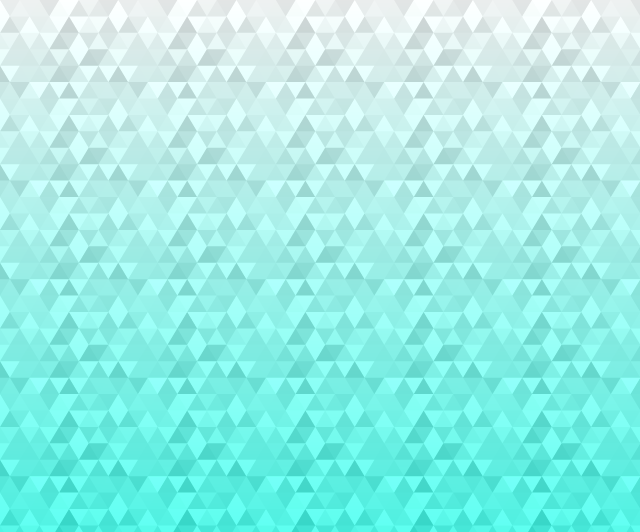
Give the GLSL for this background, as a Shadertoy shader.

```glsl
const vec3 TOP_COLOR = vec3(0.925, 0.935, 0.935);
const vec3 BOTTOM_COLOR = vec3(0.305, 0.94, 0.88);
const vec2 CELL_SIZE = vec2(1.0 / 27.0, 1.0 / 32.4); // fractions of the height
const float TILE = 6.0;           // cells before the mosaic repeats
const float LEVEL_RANGE = 0.10;   // evenly spread shades along a row
const float FACET_RANGE = 0.10;   // random variation of single triangles
const float SLANT_RANGE = 0.04;   // variation shared along rising diagonals
const float LEVEL_STRIDE = 5.0;   // coprime to the facets in a row
const float DARK_ACCENT = -0.095;
const float LIGHT_ACCENT = 0.07;
const uint SEED = 23u;
const int SAMPLES = 4;            // edge smoothing samples per axis

// Column of the dark and the light peak in each row of the tile, -1 for none
const float DARK_PEAK[6] = float[6](-1.0, 3.0, -1.0, 4.0, 0.0, 3.0);
const float LIGHT_PEAK[6] = float[6](0.0, 1.0, 4.0, -1.0, -1.0, -1.0);

float hash(float a, float b, uint layer) {
    uint h = uint(a) * 374761393u + uint(b) * 668265263u + (layer + SEED) * 69069u;
    h = (h ^ (h >> 13)) * 1274126177u;
    h = (h ^ (h >> 15)) * 2246822519u;
    return float((h ^ (h >> 16)) & 65535u) / 65535.0;
}

// Brightness offset of one triangle in the repeating tile
float triangleShade(float column, float row, bool pointsUp) {
    column = mod(column, TILE);
    row = mod(row, TILE);

    // Dark peaks stand between light flanks, or lean into a dark rhombus
    float dark = DARK_PEAK[int(row)];
    if (dark >= 0.0) {
        float place = mod(column - dark, TILE);
        bool leans = row == 3.0;
        if (pointsUp && place == 0.0) return DARK_ACCENT;
        if (!pointsUp && place == 0.0) return leans ? DARK_ACCENT * 0.8 : LIGHT_ACCENT;
        if (!pointsUp && place == TILE - 1.0) return LIGHT_ACCENT;
    }
    if (pointsUp && column == LIGHT_PEAK[int(row)]) return LIGHT_ACCENT;
    if (pointsUp && row == 4.0 && column == 3.0) return DARK_ACCENT;

    // Every row holds the same set of levels, so no region drifts light or dark
    float facets = 2.0 * TILE;
    float index = 2.0 * column + (pointsUp ? 0.0 : 1.0);
    float start = floor(hash(row, 1.0, 4u) * facets);
    float level = (mod(index * LEVEL_STRIDE + start, facets) + 0.5) / facets - 0.5;

    // Random facets, with pairs of rows sharing a shade along each diagonal
    float facet = hash(column, row, pointsUp ? 1u : 2u) - 0.5;
    float slantColumn = mod(column + mod(row, 2.0), TILE);
    float slant = hash(slantColumn, floor(row * 0.5), 3u) - 0.5;
    return level * LEVEL_RANGE + facet * FACET_RANGE + slant * SLANT_RANGE;
}

// Rows run downward from the top, every second row shifted by half a cell
float mosaic(vec2 uv) {
    vec2 grid = vec2(uv.x, 1.0 - uv.y) / CELL_SIZE;
    float row = floor(grid.y);
    float along = grid.x - 0.5 * mod(row, 2.0);
    float apex = floor(along + 0.5);
    bool pointsUp = abs(along - apex) < 0.5 * fract(grid.y);
    return triangleShade(pointsUp ? apex : floor(along), row, pointsUp);
}

void mainImage(out vec4 fragColor, in vec2 fragCoord) {
    // Average the facets over the pixel
    float shade = 0.0;
    for (int j = 0; j < SAMPLES; j++) {
        for (int i = 0; i < SAMPLES; i++) {
            vec2 offset = (vec2(i, j) + 0.5) / float(SAMPLES) - 0.5;
            shade += mosaic((fragCoord + offset) / iResolution.y);
        }
    }
    shade /= float(SAMPLES * SAMPLES);

    // Vertical fade with the facets laid over it
    vec3 color = mix(BOTTOM_COLOR, TOP_COLOR, fragCoord.y / iResolution.y);
    fragColor = vec4(clamp(color + shade, 0.0, 1.0), 1.0);
}
```
